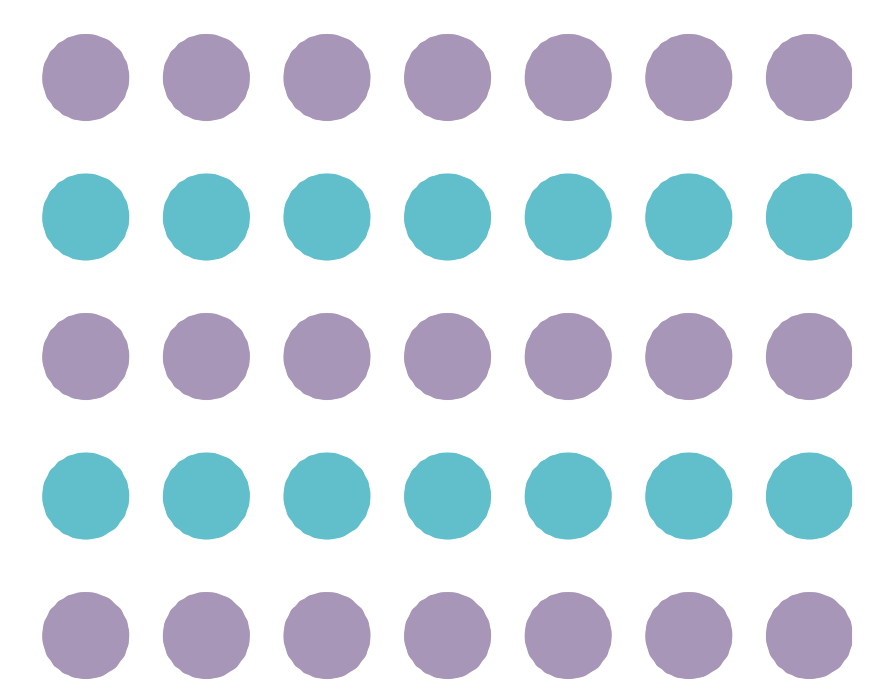
A Shadertoy shader for this pattern:

```glsl
// Lengths are fractions of the canvas height, measured from its centre
const vec2 GRID_CENTER = vec2(-0.0006, -0.0093);
const vec2 SPACING = vec2(0.1723, 0.1993);
const vec2 MAX_CELL = vec2(3.0, 2.0);   // 7 columns, 5 rows
const float RADIUS = 0.0622;
const float RIGHT_TRIM = 0.5773;        // flattens the last column slightly
const float WOBBLE = 0.0005;
const float WOBBLE_LOBES = 20.0;

const vec3 PAPER = vec3(1.0);
const vec3 MAUVE = vec3(0.66, 0.59, 0.72);
const vec3 TEAL = vec3(0.38, 0.75, 0.80);

// Distance to a disc whose diagonal edges are faintly uneven
float roughDisc(vec2 p) {
    float angle = atan(p.y, p.x + 1e-6);
    float diagonal = abs(sin(2.0 * angle));
    float ripple = sin(WOBBLE_LOBES * angle + 1.5 * sin(3.0 * angle));
    return length(p) - RADIUS - WOBBLE * diagonal * ripple;
}

void mainImage(out vec4 fragColor, in vec2 fragCoord) {
    vec2 p = (fragCoord - 0.5 * iResolution.xy) / iResolution.y;
    float pixel = 1.0 / iResolution.y;

    // Nearest cell of the finite grid
    vec2 q = p - GRID_CENTER;
    vec2 cell = clamp(round(q / SPACING), -MAX_CELL, MAX_CELL);
    float dist = max(roughDisc(q - cell * SPACING), p.x - RIGHT_TRIM);

    // Rows alternate in colour
    vec3 ink = mix(MAUVE, TEAL, mod(abs(cell.y), 2.0));
    float coverage = 1.0 - smoothstep(-0.6 * pixel, 0.6 * pixel, dist);
    fragColor = vec4(mix(PAPER, ink, coverage), 1.0);
}
```
